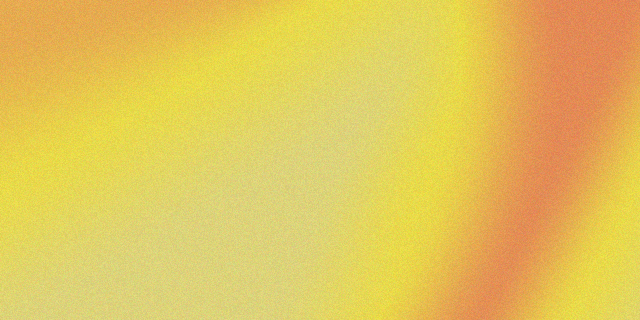
Give the GLSL for this background, as a Shadertoy shader.

```glsl
// Grainy gradient: a curved orange band and an amber corner around a pale khaki fold.

const vec3 KHAKI  = vec3(0.862, 0.825, 0.485);
const vec3 YELLOW = vec3(0.912, 0.853, 0.285);
const vec3 ORANGE = vec3(0.890, 0.535, 0.335);

const float CORNER_HEAT  = 0.58;   // warmth of the upper left corner
const float BAND_OUTER   = 0.22;   // reach of the band's left glow
const float BAND_INNER   = 0.16;   // depth of the left edge inside the band
const float BAND_SOFT_R  = 0.16;   // half width of the band's right edge
const float PALE_DEPTH   = 0.95;   // strength of the khaki areas
const float GRAIN_ROWS   = 576.0;  // grain cells per canvas height
const float GRAIN_AMOUNT = 0.09;   // full range of the grain

// Three random values per cell, without sine
vec3 hash32(vec2 cell) {
    vec3 q = fract(cell.xyx * vec3(0.1031, 0.1030, 0.0973));
    q += dot(q, q.yxz + 33.33);
    return fract((q.xxy + q.yzz) * q.zyx);
}

// Quadratic curve a + b*t + c*t^2
float curve(vec3 k, float t) {
    return k.x + t * (k.y + t * k.z);
}

// Ramp from 0 to 1, halfway between linear and eased
float softRamp(float start, float end, float x) {
    float t = clamp((x - start) / (end - start), 0.0, 1.0);
    return mix(t, t * t * (3.0 - 2.0 * t), 0.5);
}

// Signed warmth: -1 khaki, 0 yellow, 1 orange
float warmth(vec2 p) {
    // Amber corner above a rising yellow line
    float rise = p.y - curve(vec3(0.414, 0.56, 0.02), p.x);
    float cornerWidth = max(0.45 - 0.30 * p.x, 0.14);
    float corner = CORNER_HEAT * softRamp(0.0, cornerWidth, rise);

    // Orange band between two curved edges
    float leftEdge  = curve(vec3(1.36, 0.62, -0.38), p.y);
    float rightEdge = curve(vec3(1.63, 0.56, -0.06), p.y);
    float fromRight = p.x - rightEdge;
    float band = smoothstep(-BAND_OUTER, BAND_INNER, p.x - leftEdge)
               * (1.0 - smoothstep(-BAND_SOFT_R, BAND_SOFT_R, fromRight))
               * mix(0.94, 1.0, p.y);

    // Khaki field, closed on the right by a slanted fold
    float foldX = 0.84 + 0.43 * p.y;
    float bulge = (p.y - 0.38) / 0.25;
    float yellowX = leftEdge - 0.14 - 0.10 * exp(-bulge * bulge);
    float field = softRamp(0.0, 0.46, -rise)
                * (1.0 - softRamp(foldX, yellowX, p.x));

    // Khaki returning in the lower right corner
    float farCorner = softRamp(BAND_SOFT_R - 0.03, 0.5, fromRight);

    return corner + band - PALE_DEPTH * (field + farCorner);
}

void mainImage(out vec4 fragColor, in vec2 fragCoord) {
    // Height is one unit; the layout spans two units across
    vec2 p = fragCoord / iResolution.xy * vec2(2.0, 1.0);

    float heat = warmth(p);
    vec3 color = mix(YELLOW, ORANGE, clamp(heat, 0.0, 1.0));
    color = mix(color, KHAKI, clamp(-heat, 0.0, 1.0));

    // Coloured film grain
    vec3 grain = hash32(floor(p * GRAIN_ROWS)) - 0.5;
    color += GRAIN_AMOUNT * grain;

    fragColor = vec4(clamp(color, 0.0, 1.0), 1.0);
}
```
